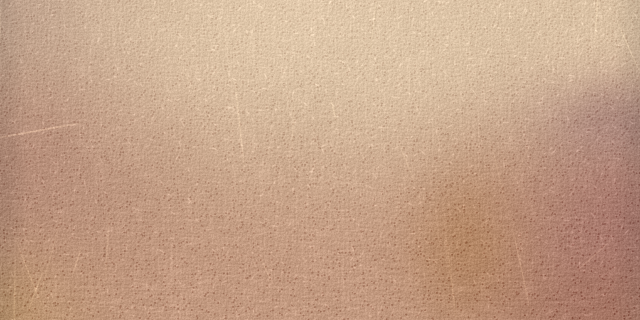
Give the GLSL for this texture, as a WebGL 1 fragment shader.

```glsl
precision highp float;
// Worn, sun-faded parchment: a cream to rose wash built from soft stains,
// roughened by embossed cellular grain, a faint stretched weave, small pits,
// pale fibres and a scatter of thin scratches.

uniform vec2 u_resolution;

float hash(vec2 p) {
  p = fract(p * vec2(0.1031, 0.1137));
  p += dot(p, p.yx + 33.33);
  return fract((p.x + p.y) * p.x * 43.7);
}

vec2 hash2(vec2 p) {
  return vec2(hash(p + 17.3), hash(p.yx + 71.9));
}

// Cellular noise: x = distance to the nearest point, y = random id of its cell
vec2 cellular(vec2 p) {
  vec2 cell = floor(p), f = p - cell;
  vec2 nearest = vec2(4.0, 0.0);
  for (int j = -1; j <= 1; j++) {
    for (int i = -1; i <= 1; i++) {
      vec2 o = vec2(float(i), float(j));
      float d = length(o + hash2(cell + o) - f);
      if (d < nearest.x) nearest = vec2(d, hash(cell + o + 5.7));
    }
  }
  return nearest;
}

// Smooth mottling in about -1..1 from layered, bent sines
float mottle(vec2 p) {
  float sum = 0.0, amp = 0.5;
  for (int i = 0; i < 4; i++) {
    p = mat2(0.8, 0.6, -0.6, 0.8) * p * 1.8 + 1.7;
    sum += amp * sin(p.x + 1.3 * sin(p.y * 0.8)) * sin(p.y + 0.9 * sin(p.x));
    amp *= 0.65;
  }
  return sum;
}

vec3 stain(vec3 base, vec2 p, vec2 centre, vec2 radius, vec3 tint, float strength) {
  vec2 d = (p - centre) / radius;
  return mix(base, tint, strength * exp(-dot(d, d)));
}

// Soft line from a to b, fading towards both ends
float stroke(vec2 p, vec2 a, vec2 b, float width, float blur) {
  vec2 ab = b - a;
  float t = clamp(dot(p - a, ab) / dot(ab, ab), 0.0, 1.0);
  float d = length(p - a - ab * t);
  return (1.0 - smoothstep(width, width + blur, d)) * (0.3 + 2.8 * t * (1.0 - t));
}

// Short pale hairs, at most one per cell, in any direction
float fibres(vec2 p, float scale, float share, float blur) {
  p *= scale;
  vec2 cell = floor(p);
  float sum = 0.0;
  for (int j = -1; j <= 1; j++) {
    for (int i = -1; i <= 1; i++) {
      vec2 c = cell + vec2(float(i), float(j));
      float angle = 6.283 * hash(c + 3.1);
      vec2 arm = vec2(cos(angle), sin(angle)) * (0.1 + 0.25 * hash(c + 9.4));
      vec2 mid = c + hash2(c);
      sum += step(hash(c + 41.6), share)
           * stroke(p, mid - arm, mid + arm, 0.01, blur * scale);
    }
  }
  return min(sum, 1.0);
}

// Long scratches, mostly upright and gathered towards the two sides
float scratches(vec2 p, float aspect, float blur) {
  float sum = 0.0;
  for (int i = 0; i < 26; i++) {
    vec2 seed = vec2(float(i) * 3.7 + 1.0, 8.3);
    vec2 at = hash2(seed);
    float side = smoothstep(0.0, 1.0, at.x);
    float lean = (hash(seed + 2.9) - 0.5) * 1.1;
    vec2 arm = vec2(sin(lean), cos(lean)) * (0.03 + 0.11 * hash(seed + 6.1));
    vec2 mid = vec2(mix(at.x, side, 0.7) * aspect, at.y);
    sum += (0.2 + 0.5 * hash(seed + 12.7)) * stroke(p, mid - arm, mid + arm, 0.0003, blur);
  }
  sum += stroke(p, vec2(-0.03, 0.565), vec2(0.25, 0.615), 0.0008, blur);
  sum += 0.6 * stroke(p, vec2(0.9, 0.15) * vec2(aspect, 1.0),
                      vec2(0.955, 0.25) * vec2(aspect, 1.0), 0.0005, blur);
  return min(sum, 1.0);
}

// Broad colour wash in 0..1 canvas coordinates
vec3 wash(vec2 p) {
  vec3 c = mix(vec3(0.765, 0.605, 0.505), vec3(0.86, 0.76, 0.645), smoothstep(0.12, 0.95, p.y));
  c = stain(c, p, vec2(0.56, 0.95), vec2(0.36, 0.38), vec3(0.885, 0.79, 0.675), 0.7);
  c = stain(c, p, vec2(0.0, 0.50), vec2(0.21, 0.38), vec3(0.70, 0.53, 0.46), 0.75);
  c = stain(c, p, vec2(0.0, 1.0), vec2(0.17, 0.25), vec3(0.70, 0.58, 0.51), 0.65);
  c = stain(c, p, vec2(0.99, 0.30), vec2(0.21, 0.32), vec3(0.66, 0.47, 0.43), 0.9);
  c = stain(c, p, vec2(1.0, 0.61), vec2(0.14, 0.13), vec3(0.62, 0.48, 0.46), 0.6);
  c = stain(c, p, vec2(0.74, 0.22), vec2(0.09, 0.25), vec3(0.70, 0.52, 0.37), 0.75);
  c = stain(c, p, vec2(0.0, 0.0), vec2(0.13, 0.22), vec3(0.72, 0.57, 0.40), 0.7);
  return stain(c, p, vec2(0.93, 0.0), vec2(0.14, 0.2), vec3(0.60, 0.39, 0.33), 0.5);
}

void main() {
  vec2 uv = gl_FragCoord.xy / u_resolution;
  vec2 p = gl_FragCoord.xy / u_resolution.y;
  float aspect = u_resolution.x / u_resolution.y;
  float blur = max(1.2 / u_resolution.y, 0.003);

  float cloud = mottle(p * 2.2);
  vec3 color = wash(uv + 0.025 * vec2(cloud, mottle(p * 2.0 + 9.0)));
  color += 0.013 * cloud;

  // Worn, darker side edges
  float edge = min(uv.x, 1.0 - uv.x);
  color *= 1.0 - 0.08 * (1.0 - smoothstep(0.0, 0.05, edge + 0.01 * cloud));

  // Fine grain, a lit relief, and threads in both directions
  vec2 coarse = cellular(p * 105.0);
  float relief = coarse.x - cellular(p * 105.0 + vec2(0.3, -0.35)).x;
  float grain = 0.08 * (cellular(p * 190.0 + 40.0).x - 0.46) + 0.07 * relief;
  grain += 0.045 * (cellular(p * vec2(11.0, 125.0)).x - 0.46) * (1.3 - uv.y);
  grain += 0.04 * (cellular(p * vec2(125.0, 9.0) + 60.0).x - 0.46);
  color += grain;

  // Reddish pits, pale fibres and scratches
  float pit = step(0.84, coarse.y) * (1.0 - smoothstep(0.12, 0.5, coarse.x));
  color -= pit * vec3(0.075, 0.095, 0.09) * (1.2 - 0.6 * uv.y);
  color += 0.075 * fibres(p, 32.0, 0.4, blur);
  color += vec3(0.12, 0.12, 0.10) * scratches(p, aspect, blur);

  gl_FragColor = vec4(clamp(color, 0.0, 1.0), 1.0);
}
```
